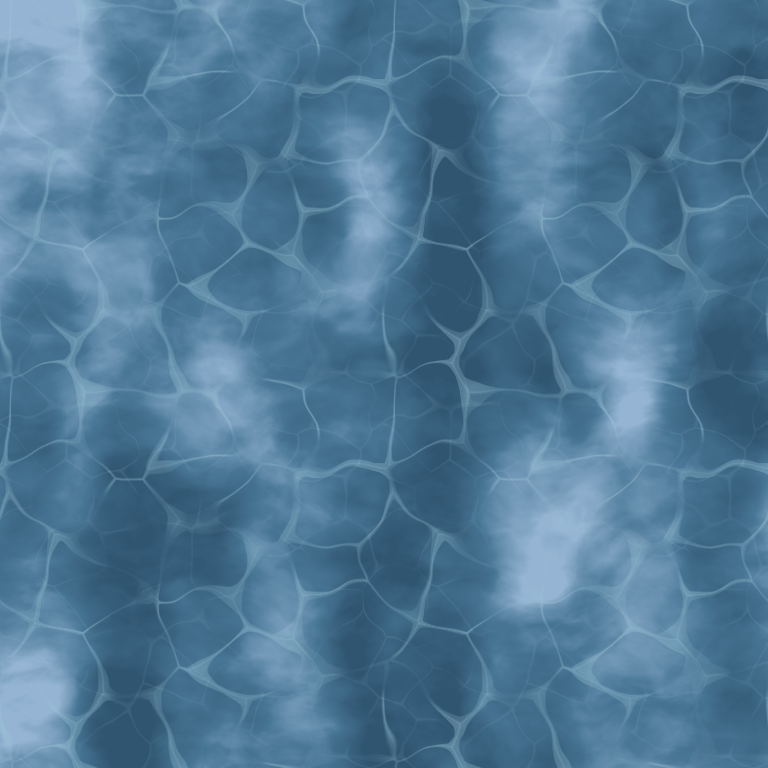
A WebGL 1 fragment shader for this texture:

```glsl
precision highp float;
// Pale caustic threads over cloudy blue water.
// Threads are gently warped Voronoi borders that flare into small faceted webs at
// some corners, repeating twice per side; the clouds are upright layers of noise.
uniform vec2 u_resolution;

const vec3 DEEP = vec3(0.195, 0.345, 0.455);
const vec3 WATER = vec3(0.280, 0.460, 0.582);
const vec3 GLOW = vec3(0.555, 0.685, 0.805);
const vec3 THREAD = vec3(0.62, 0.78, 0.85);
const float TILES = 2.0;          // web repeats per side
const float MAIN_CELLS = 5.0;     // cells per repeat
const float FAINT_CELLS = 7.0;
const float THREAD_WIDTH = 0.012; // in cells
const float FLARE = 0.55;         // widening at corners, in cells
const float JITTER = 0.9;
const float WARP = 0.24;
const float CLOUD_SPREAD = 0.113; // deviation of the cloud noise
const float NO_REPEAT = 512.0;

float hash(vec2 p) {
  vec3 q = fract(vec3(p.xyx) * 0.1031);
  q += dot(q, q.yzx + 33.33);
  return fract((q.x + q.y) * q.z);
}

// Value noise that repeats after the given number of lattice cells
float noise(vec2 p, float period) {
  vec2 i = floor(p), f = fract(p);
  vec2 s = f * f * f * (f * (f * 6.0 - 15.0) + 10.0);
  vec2 a = mod(i, period), b = mod(i + 1.0, period);
  return mix(mix(hash(a), hash(vec2(b.x, a.y)), s.x),
             mix(hash(vec2(a.x, b.y)), hash(b), s.x), s.y);
}

float fbm(vec2 p) {
  float sum = 0.0, weight = 0.5;
  for (int i = 0; i < 4; i++) {
    sum += weight * noise(p, NO_REPEAT);
    p = mat2(1.6, 1.2, -1.2, 1.6) * p + 17.3;
    weight *= 0.5;
  }
  return sum / 0.9375;
}

vec2 seedPoint(vec2 cell, float period, float seed) {
  vec2 c = mod(cell, period) + seed;
  return cell + 0.5 + JITTER * (vec2(hash(c), hash(c + 71.7)) - 0.5);
}

// Distances to the nearest and second nearest cell border, and a cell value
vec3 borders(vec2 p, float period, float seed) {
  vec2 base = floor(p), home = base, nearest = vec2(0.0);
  float best = 9.0;
  for (int y = -1; y <= 1; y++)
    for (int x = -1; x <= 1; x++) {
      vec2 cell = base + vec2(x, y);
      vec2 r = seedPoint(cell, period, seed) - p;
      if (dot(r, r) < best) { best = dot(r, r); nearest = r; home = cell; }
    }
  float first = 9.0, second = 9.0;
  for (int y = -2; y <= 2; y++)
    for (int x = -2; x <= 2; x++) {
      vec2 r = seedPoint(home + vec2(x, y), period, seed) - p;
      vec2 across = r - nearest;
      if (dot(across, across) > 0.0001) {
        float d = dot(0.5 * (r + nearest), normalize(across));
        second = min(second, max(first, d));
        first = min(first, d);
      }
    }
  return vec3(first, second, hash(mod(home, period) + seed + 5.0));
}

// Opacity of one layer of threads with webbed corners
float web(vec2 uv, float cells, float seed, float flare, float pixel) {
  vec2 p = uv * TILES * cells;
  vec2 bend = vec2(noise(p * 2.0 + 0.3, cells * 2.0),
                   noise(p.yx * 2.0 + 3.7, cells * 2.0)) - 0.5;
  p += WARP * bend;
  vec3 edge = borders(p, cells, seed);
  float soft = 0.006 + 0.5 * pixel * TILES * cells;
  float size = noise(p * 2.0 + 5.4, cells * 2.0);
  float strength = mix(0.08, 1.0, smoothstep(0.25, 0.75, noise(p * 2.0 + 2.6, cells * 2.0)));
  float width = THREAD_WIDTH + flare * size * size * size * exp(-9.0 * edge.y);
  float film = 1.0 - smoothstep(width - soft, width + soft, edge.x);
  float core = 1.0 - smoothstep(0.0, THREAD_WIDTH + soft, edge.x);
  float knot = exp(-7.0 * edge.y);
  return strength * (film * mix(0.14, 0.30, edge.z) + 0.13 * core)
       + 0.10 * knot * film;
}

// Cloud brightness in deviations from the middle tone
float clouds(vec2 uv) {
  vec2 drift = vec2(fbm(uv * 7.0 + 40.0), fbm(uv * 7.0 + 80.0)) - 0.5;
  vec2 p = uv + 0.06 * drift;
  float n = 0.27 * noise(p * vec2(10.0, 0.9) + 11.2, NO_REPEAT)
          + 0.37 * noise(p * vec2(9.0, 4.6) + 23.6, NO_REPEAT)
          + 0.18 * noise(p * vec2(17.0, 11.0) + 51.1, NO_REPEAT)
          + 0.18 * fbm(p * vec2(24.0, 36.0) + 7.0);
  return (n - 0.5) / CLOUD_SPREAD;
}

void main() {
  float side = min(u_resolution.x, u_resolution.y);
  vec2 uv = gl_FragCoord.xy / side;
  float tone = clouds(uv);
  vec3 color = mix(WATER, DEEP, clamp(-tone / 1.8, 0.0, 1.1));
  color = mix(color, GLOW, clamp(tone / 1.9, 0.0, 1.1));
  float threads = web(uv, MAIN_CELLS, 3.0, FLARE, 1.0 / side)
                + 0.25 * web(uv + 0.037, FAINT_CELLS, 29.0, 0.15, 1.0 / side);
  color = mix(color, THREAD, min(threads, 0.7));
  gl_FragColor = vec4(color, 1.0);
}
```
